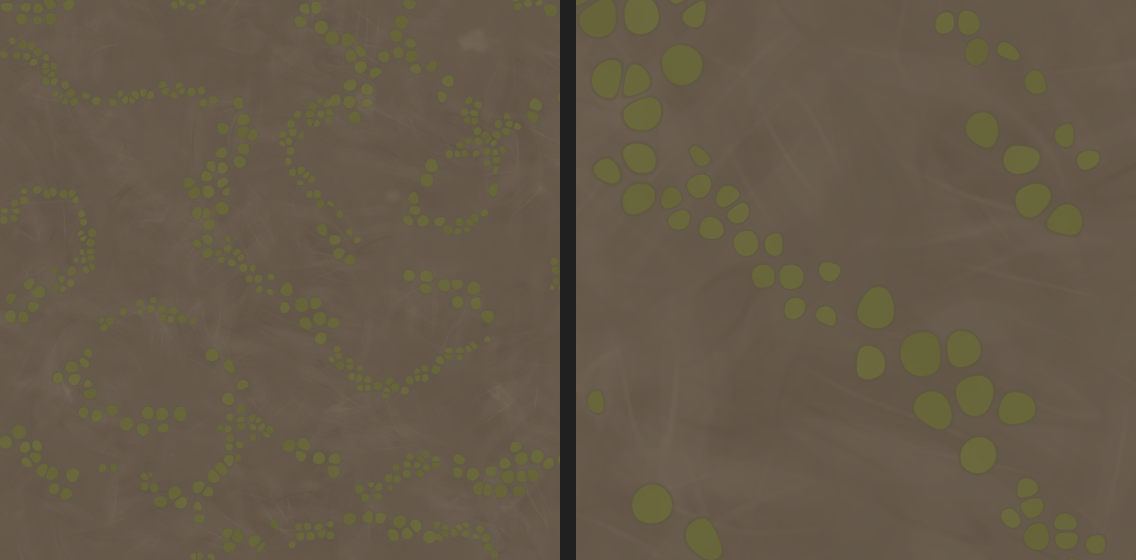
Left, the full canvas; right, a detail of the centre.
This texture is drawn by a WebGL 1 fragment shader. Its source:

```glsl
precision highp float;

// Olive pebbles strung along winding veins on scuffed brown ground.
// Pebbles are rounded Voronoi cells at two sizes, kept near the zero contour
// of gradient noise; the ground is layered noise with directional scuffs.

uniform vec2 u_resolution;

const vec3 GROUND = vec3(0.396, 0.348, 0.292);
const vec3 PALE_TINT = vec3(0.042, 0.042, 0.041);
const vec3 OLIVE = vec3(0.412, 0.405, 0.230);
const vec3 RIM = vec3(0.368, 0.340, 0.235);

const float VEIN_FREQUENCY = 4.5;
const float COARSE_CELLS = 36.0;
const float FINE_CELLS = 57.0;
const float COARSE_HALF_WIDTH = 0.025;
const float FINE_HALF_WIDTH = 0.017;
const float SEED_JITTER = 0.72;
const float CORNER_ROUNDING = 0.09;
const float PEBBLE_RADIUS = 0.52;
const float PEBBLE_INSET = 0.012;
const float RIM_WIDTH = 0.09;
const float MOTTLE = 0.019;
const float SCUFF = 0.011;
const float SCRATCH = 0.016;
const float GRAIN = 0.007;

vec2 hash2(vec2 p) {
  vec3 q = fract(p.xyx * vec3(0.1031, 0.1030, 0.0973));
  q += dot(q, q.yzx + 33.33);
  return fract((q.xx + q.yz) * q.zy);
}

float cornerSlope(vec2 corner, vec2 offset) {
  float angle = 6.2832 * hash2(corner + 71.0).x;
  return dot(vec2(cos(angle), sin(angle)), offset);
}

float gradientNoise(vec2 p) {
  vec2 i = floor(p), f = fract(p);
  vec2 w = f * f * f * (f * (f * 6.0 - 15.0) + 10.0);
  vec2 e = vec2(1.0, 0.0);
  float low = mix(cornerSlope(i, f), cornerSlope(i + e, f - e), w.x);
  float high = mix(cornerSlope(i + e.yx, f - e.yx), cornerSlope(i + 1.0, f - 1.0), w.x);
  return mix(low, high, w.y);
}

float fbm(vec2 p) {
  float sum = 0.0, amplitude = 0.6;
  for (int i = 0; i < 4; i++) {
    sum += amplitude * gradientNoise(p);
    p = mat2(1.6, 1.2, -1.2, 1.6) * p + 17.0;
    amplitude *= 0.6;
  }
  return sum;
}

// Approximate distance to the nearest vein, in canvas units.
float veinDistance(vec2 uv) {
  vec2 p = uv * VEIN_FREQUENCY + 5.3;
  float n = gradientNoise(p), h = 0.02;
  vec2 slope = vec2(gradientNoise(p + vec2(h, 0.0)) - n, gradientNoise(p + vec2(0.0, h)) - n) / h;
  return abs(n) / (max(length(slope), 0.6) * VEIN_FREQUENCY);
}

vec2 seedAt(vec2 cell) {
  return cell + 0.5 + SEED_JITTER * (hash2(cell) - 0.5);
}

// Returns fill, rim and a random tone; sizeSign selects coarse or fine regions.
vec3 pebbles(vec2 uv, float cells, float halfWidth, float sizeSign) {
  vec2 p = uv * cells, home = floor(p), nearest = home;
  float best = 9.0;
  for (int y = -1; y <= 1; y++) {
    for (int x = -1; x <= 1; x++) {
      vec2 cell = home + vec2(float(x), float(y));
      float d = length(seedAt(cell) - p);
      if (d < best) { best = d; nearest = cell; }
    }
  }
  vec2 seed = seedAt(nearest);

  // A soft minimum of a disc and the cell walls gives round, packed shapes.
  float walls = exp((best - PEBBLE_RADIUS) / CORNER_ROUNDING);
  for (int y = -2; y <= 2; y++) {
    for (int x = -2; x <= 2; x++) {
      if (x != 0 || y != 0) {
        vec2 other = seedAt(nearest + vec2(float(x), float(y)));
        float wall = dot(0.5 * (seed + other) - p, normalize(other - seed));
        walls += exp(-wall / CORNER_ROUNDING);
      }
    }
  }
  float inside = -CORNER_ROUNDING * log(walls);

  vec2 seedUv = seed / cells;
  vec2 chance = hash2(nearest + 211.0);
  float region = gradientNoise(seedUv * 5.0 + 40.0) * sizeSign;
  float width = halfWidth * (1.0 + 1.1 * gradientNoise(seedUv * 7.0 + 90.0));
  float offset = veinDistance(seedUv) / width;
  float kept = step(offset, 1.0) * step(0.03, region) * step(0.05, chance.x);
  inside -= PEBBLE_INSET + 0.06 * offset * offset + 0.06 * chance.y;
  float blur = 0.8 * cells / u_resolution.y;
  float fill = smoothstep(-blur, blur, inside);
  float rim = smoothstep(-RIM_WIDTH, 0.0, inside) * (1.0 - fill);
  return kept * vec3(fill, rim, chance.y - 0.5);
}

// Hard-edged smears and thin scratches in several directions, in patches.
float scuffs(vec2 uv) {
  float sum = 0.0;
  for (int i = 0; i < 6; i++) {
    float k = float(i), angle = 0.4 + 1.27 * k;
    vec2 q = mat2(cos(angle), sin(angle), -sin(angle), cos(angle)) * uv;
    q.y += 0.006 * gradientNoise(uv * 9.0 + k * 9.0);
    float patchMask = smoothstep(0.0, 0.3, gradientNoise(uv * 6.0 + k * 23.0));
    float stroke = gradientNoise(q * vec2(8.0, 30.0) + k * 31.0);
    float smear = smoothstep(0.08, 0.16, stroke) - smoothstep(0.08, 0.16, -stroke);
    float line = abs(gradientNoise(q * vec2(6.0, 26.0) + k * 47.0 + 8.0));
    float scratch = 1.0 - smoothstep(0.01, 0.06, line);
    float tone = gradientNoise(uv * 13.0 + k * 61.0) + 0.1;
    sum += patchMask * (SCUFF * smear * (0.5 + stroke) + 2.0 * SCRATCH * scratch * tone);
  }
  return sum;
}

void main() {
  vec2 uv = gl_FragCoord.xy / u_resolution.y;

  // Ground: broad mottling, rare pale smears, scuffs and fine grain.
  float smear = smoothstep(0.3, 0.6, fbm(uv * 7.0 + 60.0));
  vec3 color = GROUND + MOTTLE * fbm(uv * 5.0 + 12.0) + scuffs(uv) + PALE_TINT * smear;
  color += GRAIN * fbm(uv * 45.0 + 27.0);

  // Pebbles: thin dark rims, then olive faces with a trace of the mottling.
  vec3 layer = pebbles(uv, COARSE_CELLS, COARSE_HALF_WIDTH, 1.0)
    + pebbles(uv, FINE_CELLS, FINE_HALF_WIDTH, -1.0);
  vec3 face = OLIVE + 0.02 * layer.z + 0.02 * fbm(uv * 9.0 + 33.0);
  color = mix(color, RIM, 0.7 * clamp(layer.y, 0.0, 1.0));
  color = mix(color, face, 0.93 * clamp(layer.x, 0.0, 1.0));
  gl_FragColor = vec4(color, 1.0);
}
```
